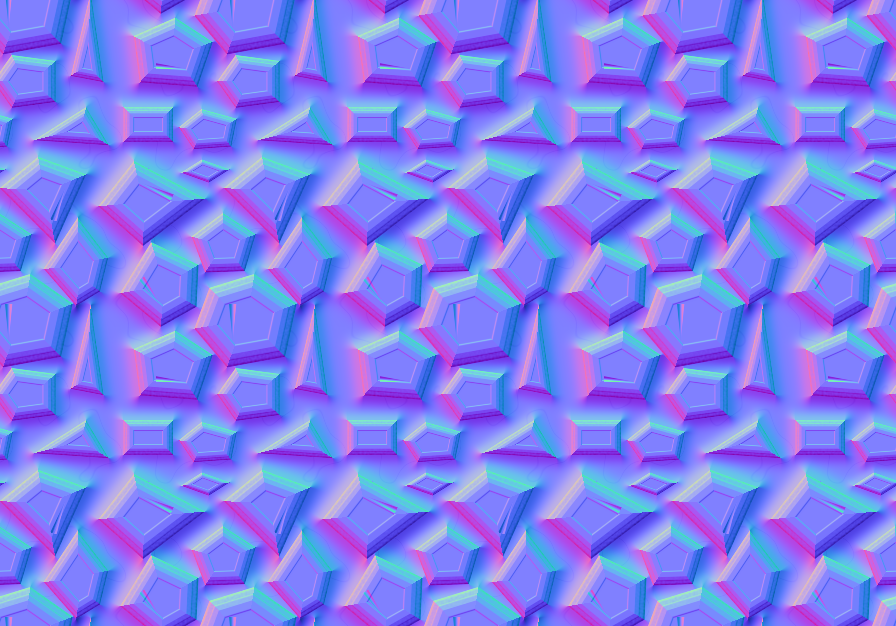
This texture map is drawn by a WebGL 1 fragment shader. Its source:

```glsl
precision highp float;
// Tangent-space normal map of bevelled, faceted stones with soft skirts.
// One tile of convex stones repeats by fract; each outline is a skewed polygon
// on an ellipse, and its signed distance drives a stepped slope profile.
uniform vec2 u_resolution;

const vec2 REPEATS = vec2(4.0, 2.0);
const vec2 TILE = vec2(192.0, 269.0);   // tile size in layout units
const int STONES = 13;
const int MAX_SIDES = 6;
const float TAU = 6.2831853;
const float SKIRT_SLOPE = 0.62;
const float INNER_SLOPE = 0.45;         // second step of the bevel
const float SHELF_SLOPE = 0.10;
const float BEVEL_STEP = 0.14;          // insets, relative to stone radius
const float BEVEL_END = 0.25;
const float PANEL_INSET = 0.42;
const float CHIP_MIN_RADIUS = 30.0;     // only large stones are chipped
const float GRAIN = 0.13;
const float SCRATCH = 0.07;

vec4 place[STONES];   // centre, ellipse radii
vec4 form[STONES];    // turn in degrees, corner skew, sides, chip direction

void layStones() {
  place[0] = vec4(20, 261, 46, 42);   form[0] = vec4(-45, 0.15, 6, 180);
  place[1] = vec4(76, 232, 20, 44);   form[1] = vec4(85, 0.3, 3, 0);
  place[2] = vec4(147, 221, 38, 33);  form[2] = vec4(85, -0.15, 5, 265);
  place[3] = vec4(25, 199, 31, 26);   form[3] = vec4(180, -0.2, 5, 0);
  place[4] = vec4(63, 156, 36, 22);   form[4] = vec4(200, 0.15, 3, 0);
  place[5] = vec4(127, 162, 30, 21);  form[5] = vec4(45, 0, 4, 0);
  place[6] = vec4(180, 157, 27, 19);  form[6] = vec4(172, -0.1, 5, 0);
  place[7] = vec4(176, 122, 21, 10);  form[7] = vec4(8, 0, 4, 0);
  place[8] = vec4(130, 95, 46, 38);   form[8] = vec4(5, 0.25, 4, 65);
  place[9] = vec4(40, 97, 42, 38);    form[9] = vec4(-80, 0.45, 4, -20);
  place[10] = vec4(0, 58, 29, 28);    form[10] = vec4(92, 0, 5, 0);
  place[11] = vec4(65, 44, 28, 38);   form[11] = vec4(-42, -0.45, 5, 0);
  place[12] = vec4(138, 25, 36, 37);  form[12] = vec4(-32, -0.25, 5, 215);
}

vec2 hashGradient(vec2 cell) {
  float h = fract(sin(dot(cell, vec2(127.1, 311.7))) * 43758.5);
  return vec2(cos(TAU * h), sin(TAU * h));
}

// Gradient noise that wraps after a whole number of cells.
float noise(vec2 p, vec2 period) {
  vec2 i = floor(p), f = p - i;
  vec2 w = f * f * f * (f * (f * 6.0 - 15.0) + 10.0);
  vec2 lo = mod(i, period), hi = mod(i + 1.0, period);
  float a = dot(hashGradient(lo), f);
  float b = dot(hashGradient(vec2(hi.x, lo.y)), f - vec2(1, 0));
  float c = dot(hashGradient(vec2(lo.x, hi.y)), f - vec2(0, 1));
  float d = dot(hashGradient(hi), f - 1.0);
  return mix(mix(a, b, w.x), mix(c, d, w.x), w.y);
}

vec2 corner(float k, vec2 radii, vec4 shape) {
  float t = TAU * k / shape.z;
  float angle = radians(shape.x) + t + shape.y * sin(t);
  return radii * vec2(cos(angle), sin(angle));
}

// Outward direction in xy, signed distance to the polygon in z.
vec3 outline(vec2 p, vec2 radii, vec4 shape) {
  float nearest = 1e6, side = -1.0;
  vec2 away = vec2(0.0), a = corner(0.0, radii, shape);
  for (int k = 0; k < MAX_SIDES; k++) {
    if (float(k) > shape.z - 0.5) break;
    vec2 b = corner(float(k) + 1.0, radii, shape);
    vec2 e = b - a, w = p - a;
    vec2 v = w - e * clamp(dot(w, e) / dot(e, e), 0.0, 1.0);
    if (dot(v, v) < nearest) { nearest = dot(v, v); away = v; }
    if (e.x * w.y - e.y * w.x < 0.0) side = 1.0;
    a = b;
  }
  float dist = sqrt(nearest);
  return vec3(side * away / max(dist, 1e-4), side * dist);
}

float ridge(float x, float width) { return exp(-x * x / (width * width)); }

// Slope across the face, from the rim (0) inwards; soft is the edge blur.
float faceSlope(float inset, float soft, float grain) {
  float s = mix(SKIRT_SLOPE + grain, INNER_SLOPE + 0.5 * grain,
                smoothstep(-soft, soft, inset - BEVEL_STEP));
  s = mix(s, SHELF_SLOPE, smoothstep(-soft, soft, inset - BEVEL_END));
  s *= 1.0 - smoothstep(-soft, soft, inset - PANEL_INSET);
  s += 0.28 * ridge(inset - 0.02, 0.02 + soft * 0.5);
  s += 0.22 * ridge(inset - BEVEL_STEP, 0.01 + soft * 0.5);
  return s - 0.5 * ridge(inset - PANEL_INSET, 0.01 + soft * 0.5);
}

// Tapered groove beside the panel edge; its two walls tilt apart.
vec2 chipTilt(vec2 p, float radius, float direction, float soft) {
  vec2 across = vec2(cos(direction), sin(direction));
  vec2 q = vec2(dot(p, vec2(-across.y, across.x)), dot(p, across)) / radius;
  q.y -= 0.3;
  float halfWidth = 0.075 * (0.5 - q.x / 0.75);
  float inside = smoothstep(-soft, soft, halfWidth - abs(q.y)) * step(abs(q.x), 0.375);
  return -across * inside * 0.75 * clamp(q.y / (soft + 0.02), -1.0, 1.0);
}

void main() {
  layStones();
  vec2 tileUv = fract(gl_FragCoord.xy / u_resolution * REPEATS);
  vec2 p = tileUv * TILE;
  float pixel = TILE.x * REPEATS.x / u_resolution.x;
  float grain = GRAIN * noise(tileUv * vec2(96, 134), vec2(96, 134));

  // Skirts add up between stones; the covering face replaces them.
  vec2 ground = vec2(0.0), face = vec2(0.0);
  float cover = 0.0;
  for (int i = 0; i < STONES; i++) {
    vec2 q = mod(p - place[i].xy + 0.5 * TILE, TILE) - 0.5 * TILE;
    float radius = min(place[i].z, place[i].w);
    vec3 o = outline(q, place[i].zw, form[i]);
    float reach = 5.0 + 0.15 * radius;
    float strength = SKIRT_SLOPE * (0.4 + 0.6 * min(1.0, radius / 30.0));
    ground += o.xy * strength * ridge(max(o.z, 0.0), reach);
    float mask = 1.0 - smoothstep(-0.5 * pixel, 0.5 * pixel, o.z);
    if (mask > 0.0) {
      float soft = 0.6 * pixel / radius;
      face = o.xy * faceSlope(-o.z / radius, soft, grain);
      if (radius > CHIP_MIN_RADIUS) face += chipTilt(q, radius, radians(form[i].w), soft);
      cover = mask;
    }
  }

  // Faint scratches on the ground between stones.
  float wear = noise(tileUv * vec2(6, 8), vec2(6, 8));
  ground += SCRATCH * ridge(wear - 0.18, 0.015) * vec2(0.6, -0.8);

  vec2 tilt = mix(ground, face, cover) * vec2(-1, 1);
  tilt *= min(1.0, 0.96 / max(length(tilt), 1e-4));
  vec3 normal = vec3(tilt, sqrt(1.0 - dot(tilt, tilt)));
  gl_FragColor = vec4(0.5 + 0.5 * normal, 1.0);
}
```
